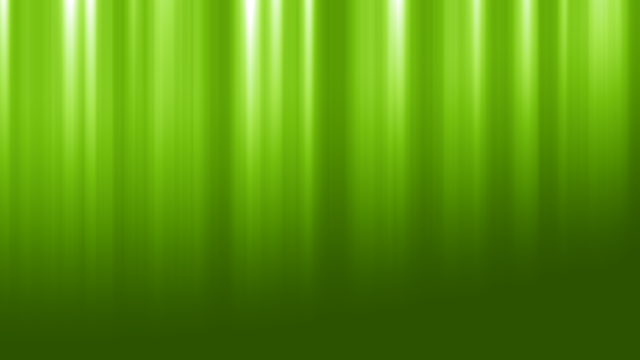
This background is drawn by a Shadertoy shader. Its source:

```glsl
// Green curtain of vertical light rays that fade into deep green below.
#define BASE_LEVEL 0.53
#define FADE_HEIGHT 0.75
#define FLOOR_RISE 0.25
#define GLOW_FALLOFF 3.0
#define FINE_STRIPES 0.22

const int RAY_COUNT = 14;
const int FOLD_COUNT = 7;

// Each ray or fold: centre, half width, strength
const vec3 RAYS[RAY_COUNT] = vec3[](
    vec3(0.005, 0.010, 0.55), vec3(0.110, 0.015, 0.55),
    vec3(0.141, 0.011, 0.48), vec3(0.209, 0.009, 0.20),
    vec3(0.260, 0.018, 0.20), vec3(0.391, 0.014, 0.54),
    vec3(0.432, 0.011, 0.42), vec3(0.483, 0.009, 0.36),
    vec3(0.621, 0.015, 0.53), vec3(0.745, 0.012, 0.34),
    vec3(0.823, 0.010, 0.36), vec3(0.882, 0.007, 0.20),
    vec3(0.938, 0.017, 0.26), vec3(0.964, 0.007, 0.15));

const vec3 FOLDS[FOLD_COUNT] = vec3[](
    vec3(0.188, 0.012, 0.14), vec3(0.343, 0.021, 0.36),
    vec3(0.524, 0.031, 0.42), vec3(0.668, 0.022, 0.26),
    vec3(0.783, 0.018, 0.26), vec3(0.855, 0.015, 0.32),
    vec3(0.994, 0.012, 0.38));

float hash(float n) {
    return fract(sin(n * 127.1) * 43758.5);
}

float noise(float x) {
    float cell = floor(x);
    return mix(hash(cell), hash(cell + 1.0), smoothstep(0.0, 1.0, x - cell));
}

// Layered stripes centred on zero
float stripes(float x) {
    return 0.5 * noise(x * 48.0) + 0.3 * noise(x * 110.0 + 7.0)
         + 0.2 * noise(x * 230.0 + 31.0) - 0.5;
}

float rayGlow(float x) {
    float glow = 0.0;
    for (int i = 0; i < RAY_COUNT; i++) {
        float d = (x - RAYS[i].x) / RAYS[i].y;
        glow += RAYS[i].z * exp(-d * d);
    }
    return glow;
}

float foldShade(float x) {
    float shade = 1.0;
    for (int i = 0; i < FOLD_COUNT; i++) {
        float d = (x - FOLDS[i].x) / FOLDS[i].y;
        shade *= 1.0 - FOLDS[i].z * exp(-d * d * d * d);
    }
    return shade;
}

float ramp(float low, float high, float v) {
    return clamp((v - low) / (high - low), 0.0, 1.0);
}

vec3 greenPalette(float level) {
    vec3 color = vec3(0.17, 0.325, 0.0);
    color = mix(color, vec3(0.32, 0.57, 0.00), ramp(0.00, 0.25, level));
    color = mix(color, vec3(0.46, 0.75, 0.05), ramp(0.25, 0.48, level));
    color = mix(color, vec3(0.64, 0.89, 0.27), ramp(0.48, 0.68, level));
    color = mix(color, vec3(0.79, 0.96, 0.59), ramp(0.68, 0.85, level));
    return mix(color, vec3(1.0), ramp(0.85, 1.05, level));
}

void mainImage(out vec4 fragColor, in vec2 fragCoord) {
    vec2 uv = fragCoord / iResolution.xy;

    // The dark floor climbs toward the right
    float lift = uv.y - FLOOR_RISE * uv.x * uv.x;
    float body = BASE_LEVEL * smoothstep(0.0, FADE_HEIGHT, lift);

    // Folds and thin stripes shade the body of the curtain
    body *= foldShade(uv.x) * (1.0 + FINE_STRIPES * 2.0 * stripes(uv.x));

    // Rays burn brightest along the top edge
    float glow = rayGlow(uv.x) * pow(uv.y, GLOW_FALLOFF);

    fragColor = vec4(greenPalette(body + glow), 1.0);
}
```
